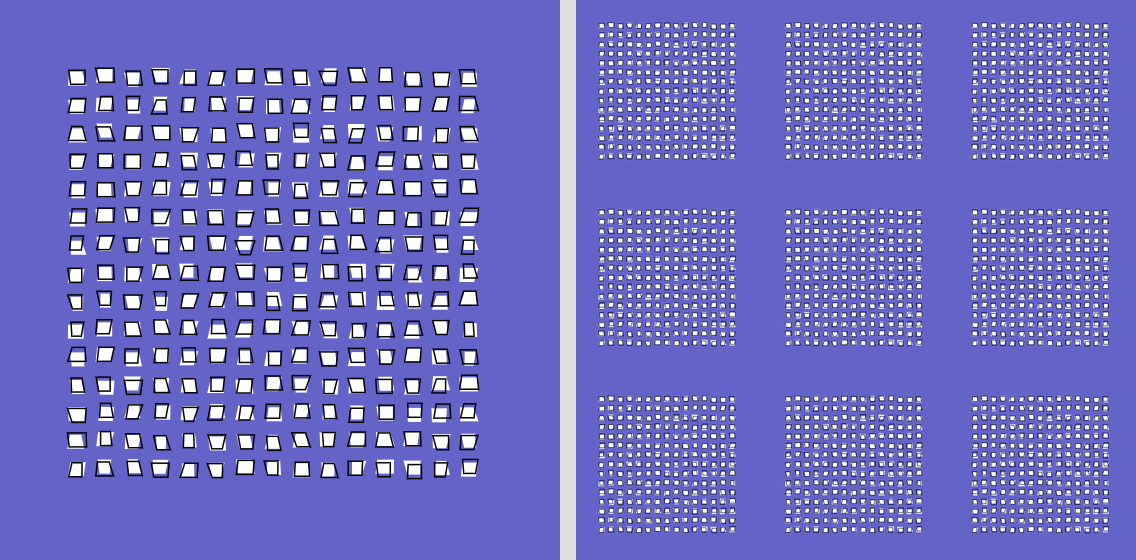
Left: one tile. Right: repeated 3 by 3.
A WebGL 1 fragment shader for this pattern:

```glsl
precision highp float;

uniform vec2 u_resolution;

#define CELLS_ACROSS 20.0
#define GRID_COUNT 15.0
#define GRID_START vec2(2.25, 2.75)
#define HALF_SIDE 0.25
#define JITTER 0.1
#define LINE_WIDTH 0.053
#define GROUND vec3(0.392, 0.392, 0.784)
#define FILL vec3(1.0)
#define INK vec3(0.0)

float hash(vec2 id, float seed) {
  vec3 q = fract(vec3(id.xyx + seed * 17.13) * vec3(0.1031, 0.1030, 0.0973));
  q += dot(q, q.yzx + 33.33);
  return fract((q.x + q.y) * q.z);
}

float jitter(vec2 id, float seed) {
  return (2.0 * hash(id, seed) - 1.0) * JITTER;
}

// Signed distance to a slanted side, positive to its right
float sideDistance(vec2 p, float bottomX, float topX) {
  float slope = (topX - bottomX) / (2.0 * HALF_SIDE);
  float edgeX = 0.5 * (bottomX + topX) + slope * p.y;
  return (p.x - edgeX) / sqrt(1.0 + slope * slope);
}

// Quad with level top and bottom, shifted up or down, each corner moved sideways
float quadDistance(vec2 p, vec2 id, float seed) {
  p.y -= jitter(id, seed);
  float left = sideDistance(p, jitter(id, seed + 1.0) - HALF_SIDE,
                               jitter(id, seed + 2.0) - HALF_SIDE);
  float right = sideDistance(p, jitter(id, seed + 3.0) + HALF_SIDE,
                                jitter(id, seed + 4.0) + HALF_SIDE);
  return max(abs(p.y) - HALF_SIDE, max(-left, right));
}

float coverage(float dist, float pixel) {
  return clamp(0.5 - dist / pixel, 0.0, 1.0);
}

void main() {
  vec2 grid = gl_FragCoord.xy / u_resolution * CELLS_ACROSS - GRID_START;
  float pixel = CELLS_ACROSS / min(u_resolution.x, u_resolution.y);
  vec2 id = floor(grid);
  vec2 p = fract(grid) - 0.5;

  // Plain margin around the block of cells
  vec2 inside = step(vec2(0.0), id) * step(id, vec2(GRID_COUNT - 1.0));
  float mask = inside.x * inside.y;

  // Filled quad, then an independently jittered outline
  float fill = coverage(quadDistance(p, id, 1.0), pixel);
  float outline = abs(quadDistance(p, id, 11.0)) - 0.5 * LINE_WIDTH;
  vec3 color = mix(GROUND, FILL, fill * mask);
  color = mix(color, INK, coverage(outline, pixel) * mask);

  gl_FragColor = vec4(color, 1.0);
}
```
